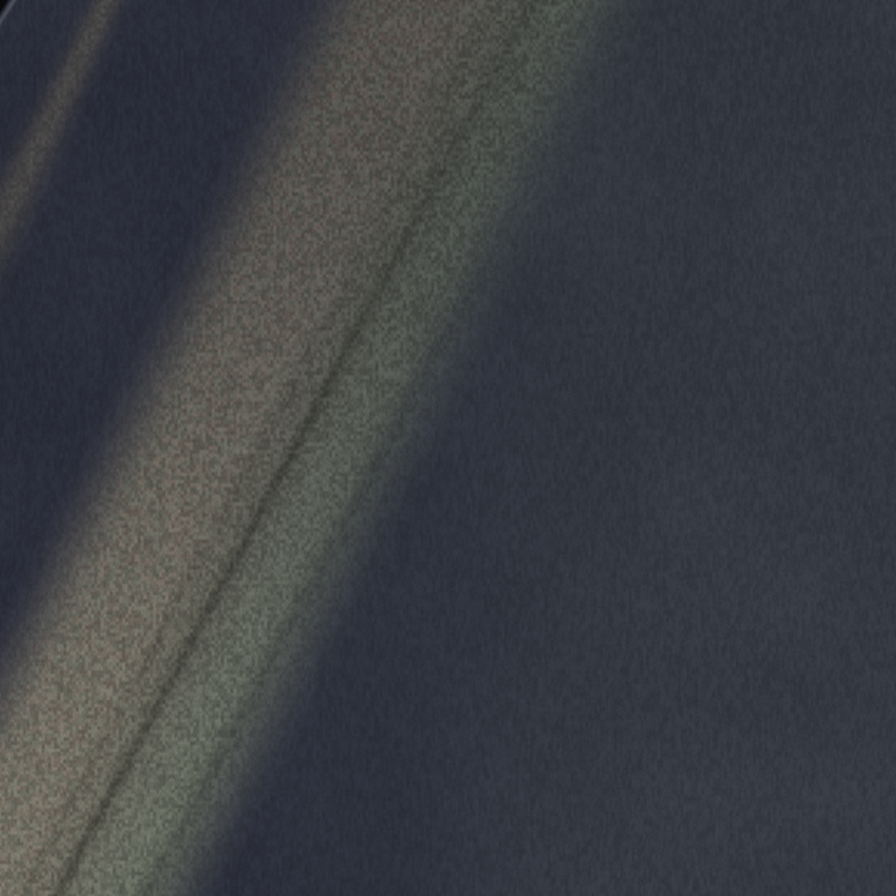
A Shadertoy shader for this texture:

```glsl
// Slanted bars of warm light falling across a dark slate-blue fabric.
// Soft-edged bands are placed by sheared coordinates, creased by thin
// shadow lines, then roughened with stretched value noise for the weave.

float hash(vec2 p) {
    vec3 q = fract(p.xyx * vec3(0.1031, 0.1030, 0.0973));
    q += dot(q, q.yzx + 33.33);
    return fract((q.x + q.y) * q.z);
}

float valueNoise(vec2 p) {
    vec2 cell = floor(p);
    vec2 f = fract(p);
    f = f * f * (3.0 - 2.0 * f);
    return mix(mix(hash(cell), hash(cell + vec2(1, 0)), f.x),
               mix(hash(cell + vec2(0, 1)), hash(cell + vec2(1, 1)), f.x), f.y);
}

// Soft line crossing the bottom edge at x = foot, leaning right by lean
float crease(vec2 uv, float foot, float lean, float width) {
    float d = (uv.x - foot - lean * uv.y) / width;
    return exp(-d * d);
}

void mainImage(out vec4 fragColor, in vec2 fragCoord) {
    vec2 uv = fragCoord / iResolution.xy;

    // Unlit cloth: bluer on the left, slightly paler towards lower right
    vec3 color = mix(vec3(0.165, 0.175, 0.225), vec3(0.198, 0.216, 0.250),
                     smoothstep(0.1, 0.85, uv.x));
    color += vec3(0.012, 0.016, 0.014) * uv.x * (1.0 - uv.y);
    color += 0.018 * (valueNoise(uv * 9.0) - 0.5);

    // Main band, warm on its left flank and greenish on its right
    float across = uv.x - 0.487 * uv.y;
    float band = smoothstep(-0.160, -0.055, across)
               * (1.0 - smoothstep(0.135, 0.258, across));
    vec3 warm = mix(vec3(0.445, 0.430, 0.385), vec3(0.325, 0.315, 0.295),
                    smoothstep(0.0, 0.95, uv.y));
    vec3 green = mix(vec3(0.385, 0.405, 0.360), vec3(0.285, 0.305, 0.285),
                     smoothstep(0.0, 0.9, uv.y));
    vec3 light = mix(warm, green, smoothstep(0.0, 0.15, across));

    // Creases fade towards the top of the band
    float fade = 1.0 - 0.65 * smoothstep(0.4, 1.0, uv.y);
    float shade = 0.20 * crease(uv, 0.063, 0.532, 0.007)
                + 0.09 * crease(uv, 0.060, 0.532, 0.025)
                + 0.10 * crease(uv, 0.025, 0.530, 0.008)
                + 0.13 * crease(uv, 0.162, 0.535, 0.010);
    light *= 1.0 - shade * fade;
    color = mix(color, light, band);

    // Narrow streak in the upper left, widening as it descends
    float streak = crease(uv, -0.355, 0.475, 0.016 + 0.035 * (1.0 - uv.y));
    streak *= smoothstep(0.55, 0.78, uv.y);
    color = mix(color, vec3(0.305, 0.295, 0.280), 0.8 * streak);

    // Weave: upright fibres in shadow, rounder grain in the light
    float lit = max(band, 0.7 * streak);
    float fibre = valueNoise(uv * vec2(310, 120)) - 0.5;
    float grain = valueNoise(uv * vec2(290, 240) + 17.0) - 0.5;
    float speck = valueNoise(uv * vec2(512, 400) + 71.0) - 0.5;
    float weave = mix(0.55 * fibre, 0.75 * grain, lit) + 0.25 * grain + 0.35 * speck;
    color *= 1.0 + weave * mix(0.26, 0.32, lit);

    // Faint colour mottling on the warm flank
    float tint = valueNoise(uv * vec2(150, 190) + 43.0) - 0.5;
    color += vec3(0.5, -0.3, -0.2) * tint * 0.05 * band
           * (1.0 - smoothstep(0.0, 0.08, across));

    // Dark cut-off tip with a pale rim in the top left corner
    float tip = uv.x + 0.65 * (1.0 - uv.y);
    color += 0.12 * exp(-pow((tip - 0.016) / 0.003, 2.0));
    color = mix(color, vec3(0.04, 0.04, 0.05), 1.0 - smoothstep(0.007, 0.013, tip));

    fragColor = vec4(color, 1.0);
}
```
